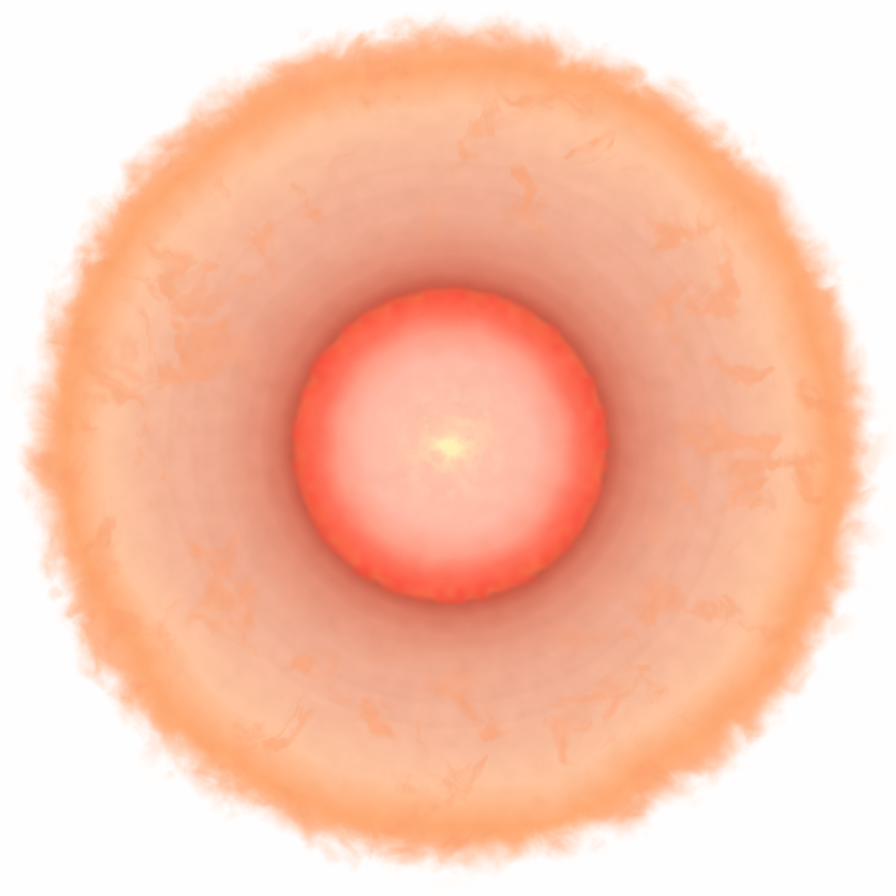
This background is drawn by a three.js fragment shader. Its source:

```glsl
// A soft coral disc with a glowing core inside a wide, hazy peach halo on white.
#define CENTER vec2(0.5025, 0.5035)
#define CORE_RADIUS 0.176
#define HALO_RADIUS 0.463
#define RIM_WOBBLE 0.006
#define FRINGE_WOBBLE 0.034
#define WISP_STRENGTH 0.55
#define RING_STRENGTH 0.012
#define GRAIN_STRENGTH 0.035

varying vec2 vUv;

float hash(vec2 p) {
  vec3 q = fract(vec3(p.xyx) * 0.1031);
  q += dot(q, q.yzx + 33.33);
  return fract((q.x + q.y) * q.z);
}

float noise(vec2 p) {
  vec2 cell = floor(p);
  vec2 f = fract(p);
  f = f * f * (3.0 - 2.0 * f);
  float low = mix(hash(cell), hash(cell + vec2(1.0, 0.0)), f.x);
  float high = mix(hash(cell + vec2(0.0, 1.0)), hash(cell + 1.0), f.x);
  return mix(low, high, f.y);
}

float fbm(vec2 p) {
  float sum = 0.0;
  float weight = 0.5;
  for (int i = 0; i < 4; i++) {
    sum += weight * noise(p);
    p = mat2(0.8, 0.6, -0.6, 0.8) * p * 2.03 + 17.3;
    weight *= 0.5;
  }
  return sum / 0.9375;
}

// Blends to the next colour between two radii.
vec3 stop(vec3 color, vec3 next, float from, float to, float r) {
  return mix(color, next, clamp((r - from) / (to - from), 0.0, 1.0));
}

vec3 coreColor(float r) {
  vec3 c = vec3(1.0, 0.765, 0.665);
  c = stop(c, vec3(1.0, 0.725, 0.645), 0.03, 0.095, r);
  c = stop(c, vec3(1.0, 0.62, 0.53), 0.095, 0.125, r);
  c = stop(c, vec3(1.0, 0.45, 0.36), 0.125, 0.146, r);
  c = stop(c, vec3(0.99, 0.38, 0.28), 0.146, 0.163, r);
  return stop(c, vec3(0.92, 0.37, 0.26), 0.163, 0.176, r);
}

vec3 haloColor(float r) {
  vec3 c = vec3(0.79, 0.36, 0.28);
  c = stop(c, vec3(0.86, 0.48, 0.39), 0.176, 0.192, r);
  c = stop(c, vec3(0.90, 0.57, 0.47), 0.192, 0.215, r);
  c = stop(c, vec3(0.935, 0.655, 0.55), 0.215, 0.255, r);
  c = stop(c, vec3(0.955, 0.695, 0.585), 0.255, 0.305, r);
  c = stop(c, vec3(0.985, 0.745, 0.615), 0.305, 0.355, r);
  c = stop(c, vec3(1.0, 0.765, 0.615), 0.355, 0.385, r);
  c = stop(c, vec3(1.0, 0.665, 0.455), 0.385, 0.427, r);
  return stop(c, vec3(1.0, 0.70, 0.53), 0.432, 0.455, r);
}

void main() {
  vec2 p = vUv - CENTER;
  float r = length(p);

  // Halo, with an uneven depth and fine concentric rings
  float cloud = fbm(p * 9.0 + 4.0) - 0.5;
  float shadeRadius = r + cloud * 0.035 * smoothstep(0.19, 0.28, r);
  vec3 color = haloColor(shadeRadius);
  float ringBand = smoothstep(0.18, 0.23, r) * (1.0 - smoothstep(0.32, 0.40, r));
  color += RING_STRENGTH * ringBand * (noise(vec2(r * 150.0, 3.0)) - 0.5);

  // Orange wisps
  vec2 warp = vec2(fbm(p * 14.0), fbm(p * 14.0 + 31.0));
  float wisp = smoothstep(0.54, 0.80, fbm(p * 26.0 + warp * 3.0));
  wisp *= smoothstep(0.21, 0.30, r);
  color = mix(color, vec3(0.99, 0.63, 0.44), WISP_STRENGTH * wisp);
  color += GRAIN_STRENGTH * (fbm(p * 60.0) - 0.5);

  // Frayed outer edge
  float fringe = fbm(p * 38.0 + warp * 2.0 + 9.0) - 0.5;
  float edge = r + FRINGE_WOBBLE * fringe;
  float opacity = 1.0 - smoothstep(HALO_RADIUS - 0.023, HALO_RADIUS + 0.018, edge);
  float stray = smoothstep(0.56, 0.78, fbm(p * 30.0 + 50.0));
  stray *= 1.0 - smoothstep(HALO_RADIUS, HALO_RADIUS + 0.038, r);
  opacity = max(opacity, 0.28 * stray);
  color = mix(vec3(1.0, 0.998, 0.995), color, opacity);

  // Core disc with a beaded rim
  float bead = noise(p * 85.0 + 21.0) - 0.5;
  float rim = r + RIM_WOBBLE * bead;
  vec3 core = coreColor(r + 0.008 * (fbm(p * 30.0) - 0.5));
  float rimBand = smoothstep(0.145, 0.17, r);
  core += vec3(0.0, 0.10, 0.03) * rimBand * bead;
  core += GRAIN_STRENGTH * (fbm(p * 55.0 + 7.0) - 0.5);
  float inside = 1.0 - smoothstep(CORE_RADIUS - 0.006, CORE_RADIUS + 0.003, rim);
  color = mix(color, core, inside);

  // Pale yellow glow at the middle
  float speckle = fbm(p * 75.0 + 2.0);
  float glow = exp(-r * r / 0.00025) * (0.55 + 0.7 * speckle);
  glow += 0.35 * exp(-r * r / 0.003) * smoothstep(0.45, 0.75, speckle);
  color = mix(color, vec3(1.0, 0.94, 0.72), clamp(glow, 0.0, 1.0));

  gl_FragColor = vec4(clamp(color, 0.0, 1.0), 1.0);
}
```
